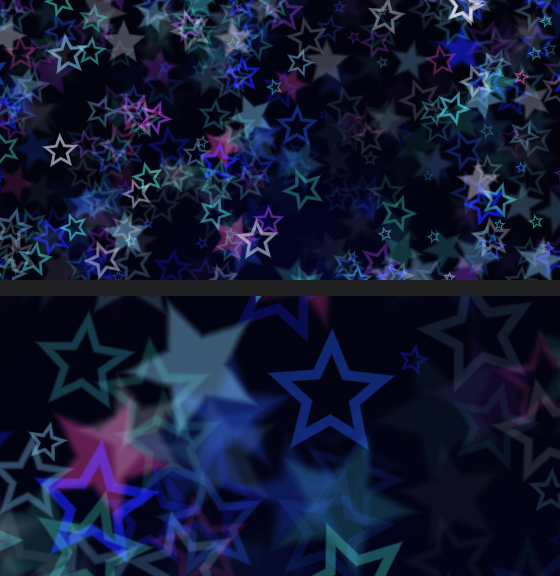
Top, the full canvas; bottom, a detail of the centre.
This background is drawn by a Shadertoy shader. Its source:

```glsl
// Translucent filled and outlined stars in jewel tones scattered over a night-dark backdrop

const vec3 PALETTE[8] = vec3[8](
    vec3(0.20, 0.60, 0.66),   // teal
    vec3(0.07, 0.10, 0.85),   // royal blue
    vec3(0.46, 0.18, 0.68),   // violet
    vec3(0.64, 0.64, 0.70),   // silver
    vec3(0.18, 0.60, 0.54),   // sea green
    vec3(0.12, 0.28, 0.82),   // azure
    vec3(0.34, 0.54, 0.66),   // steel
    vec3(0.88, 0.24, 0.62));  // pink

vec4 hash4(float n) {
    vec4 p = fract(n * vec4(0.1031, 0.1030, 0.0973, 0.1099));
    p += dot(p, p.wzxy + 33.33);
    return fract((p.xxyz + p.yzzw) * p.zywx);
}

// Signed distance to the edge lines of a five-pointed star; points stay mitred
float starDistance(vec2 p, float radius, float tilt) {
    const float SECTOR = 1.2566371;
    float angle = mod(atan(p.x, p.y) + tilt, SECTOR) - 0.5 * SECTOR;
    vec2 folded = length(p) * vec2(cos(angle), abs(sin(angle)));
    vec2 valley = vec2(0.46, 0.0);
    vec2 edge = vec2(0.809, 0.588) - valley;
    return dot(folded - valley * radius, normalize(vec2(edge.y, -edge.x)));
}

// Stars grow faint inside a few quiet clearings
float clearing(vec2 p, float aspect) {
    float middle = length((p - vec2(0.62 * aspect, 0.46)) * vec2(0.85, 0.9));
    float side = length(p - vec2(0.33 * aspect, 0.72));
    float base = length((p - vec2(0.54 * aspect, 0.08)) * vec2(0.9, 1.0));
    return mix(0.3, 1.0, smoothstep(0.06, 0.32, middle)
                       * smoothstep(0.03, 0.17, side)
                       * smoothstep(0.02, 0.20, base));
}

// Screens one scattered layer of stars over the colour; stroke 0 means filled
void paintStars(inout vec3 color, vec2 uv, float aspect, int count, float seed,
                vec2 sizes, float stroke, float blur, vec2 opacities) {
    for (int i = 0; i < count; i++) {
        vec4 place = hash4(float(i) * 1.37 + seed);
        vec4 look = hash4(float(i) * 2.71 + seed + 57.3);
        vec2 center = mix(vec2(-0.04), vec2(aspect, 1.0) + 0.04, place.xy);
        float radius = mix(sizes.x, sizes.y, place.z);
        vec2 p = uv - center;
        if (dot(p, p) > pow(radius * 1.15 + 2.0 * blur, 2.0)) continue;

        float d = starDistance(p, radius, (place.w - 0.5) * 0.9);
        if (stroke > 0.0) {
            float halfWidth = 0.5 * stroke * radius;
            d = abs(d + halfWidth) - halfWidth;
        }
        float soft = max(blur * mix(0.6, 1.4, look.z), 0.75 / iResolution.y);
        float cover = smoothstep(soft, -soft, d);
        float opacity = mix(opacities.x, opacities.y, pow(look.y, 1.6));
        vec3 tint = PALETTE[int(look.x * 7.4)];
        color += tint * cover * opacity * clearing(center, aspect) * (1.0 - color);
    }
}

void mainImage(out vec4 fragColor, in vec2 fragCoord) {
    vec2 uv = fragCoord / iResolution.y;
    float aspect = iResolution.x / iResolution.y;

    // Near-black backdrop with a navy glow low in the middle
    vec2 fromGlow = uv - vec2(0.52 * aspect, 0.1);
    vec3 color = mix(vec3(0.010, 0.012, 0.055), vec3(0.008, 0.012, 0.120),
                     exp(-6.0 * dot(fromGlow, fromGlow)));

    // Blurred ghosts, filled stars, faint outlines, bright outlines, tiny outlines
    paintStars(color, uv, aspect, 85, 11.0, vec2(0.055, 0.090), 0.00, 0.014, vec2(0.04, 0.20));
    paintStars(color, uv, aspect, 92, 223.0, vec2(0.060, 0.088), 0.00, 0.008, vec2(0.12, 0.68));
    paintStars(color, uv, aspect, 85, 431.0, vec2(0.055, 0.085), 0.14, 0.003, vec2(0.12, 0.40));
    paintStars(color, uv, aspect, 110, 677.0, vec2(0.052, 0.080), 0.15, 0.0018, vec2(0.28, 0.90));
    paintStars(color, uv, aspect, 44, 859.0, vec2(0.018, 0.032), 0.17, 0.001, vec2(0.40, 1.00));

    fragColor = vec4(color, 1.0);
}
```
